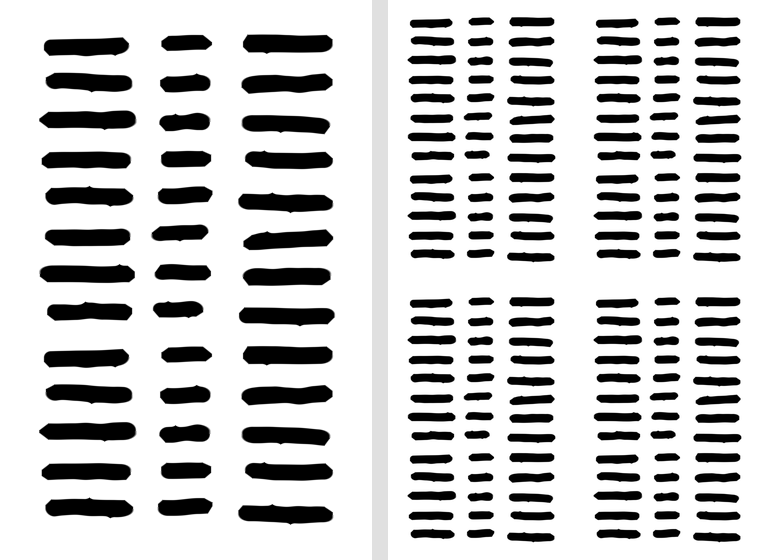
Left: one tile. Right: repeated 2 by 2.
Give the GLSL for this pattern, as a WebGL 2 fragment shader.

```glsl
#version 300 es
precision highp float;
// Three columns of thirteen black marker strokes on white paper.
// Each stroke is a bar distance function with hashed tilt, wobble, nubs and
// cut or rounded corners; its variations recur every eight rows.

uniform vec2 u_resolution;
out vec4 fragColor;

const vec3 PAPER = vec3(1.0);
const vec3 INK = vec3(0.0);

// Lengths are in canvas widths, one entry per column.
const float CANVAS_HEIGHT = 1.506;
const float TOP_MARGIN = 0.121;
const float ROWS = 13.0;
const float CYCLE_ROWS = 8.0;
const float CYCLE_HEIGHT = 0.838;
const vec3 ROW_STEP = vec3(0.1027, 0.1020, 0.1047);
const vec3 COLUMN_X = vec3(0.234, 0.503, 0.772);
const vec3 COLUMN_DRIFT = vec3(0.0002, -0.0027, 0.0004);
const vec3 HALF_LENGTH = vec3(0.114, 0.067, 0.115);
const vec3 HALF_THICKNESS = vec3(0.0222, 0.0206, 0.0222);
const vec3 BEND = vec3(0.0022, 0.0045, 0.0026);

float hash(float seed, float channel) {
    vec3 h = fract(vec3(seed, channel, seed + channel) * vec3(0.1031, 0.1137, 0.0973));
    h += dot(h, h.yzx + 33.33);
    return fract((h.x + h.y) * h.z);
}

// Signed hash in -1..1.
float jitter(float seed, float channel) {
    return 2.0 * hash(seed, channel) - 1.0;
}

// Smooth one-dimensional noise in -1..1.
float wave(float x, float seed) {
    float cell = floor(x);
    float t = x - cell;
    t = t * t * (3.0 - 2.0 * t);
    return mix(jitter(cell + 40.0, seed), jitter(cell + 41.0, seed), t);
}

// Bar corner with a straight cut.
float cutCorner(vec2 q, vec2 halfSize, vec2 cut) {
    vec2 d = q - halfSize;
    float slope = dot(d + vec2(cut.x, 0.0), normalize(cut.yx));
    return max(max(d.x, d.y), slope);
}

// Bar corner with an elliptic arc.
float roundCorner(vec2 q, vec2 halfSize, vec2 radius) {
    vec2 d = max(q - halfSize + radius, 0.0);
    return (length(d / radius) - 1.0) * radius.y;
}

// Small cusp on an edge.
float nub(float x, float center, float width, float height) {
    float t = max(0.0, 1.0 - abs(x - center) / width);
    return height * t * t;
}

float stroke(vec2 q, vec2 halfSize, float bend, float seed) {
    // Tilt and bend of the whole stroke.
    float tilt = jitter(seed, 1.0);
    q.y -= 0.05 * tilt * tilt * tilt * q.x;
    q.y -= bend * wave(q.x * 15.0 + 0.5, seed + 3.0);

    // Upper and lower edges wobble on their own.
    float side = step(0.0, q.y);
    float edge = seed + 17.0 * side;
    float rough = 0.0030 * hash(edge, 4.0);
    halfSize.y += rough * wave(q.x * 28.0, edge + 5.0);
    float nubX = 0.7 * halfSize.x * jitter(edge, 6.0);
    float nubHeight = 0.0042 * step(0.65, hash(edge, 7.0));
    halfSize.y += nub(q.x, nubX, 0.013, nubHeight);

    // Each corner is either cut or rounded.
    float corner = edge + 29.0 * step(0.0, q.x);
    vec2 cut = vec2(mix(0.012, 0.025, hash(corner, 8.0)),
                    halfSize.y * mix(0.5, 0.95, hash(corner, 9.0)));
    vec2 radius = halfSize.y * vec2(mix(0.8, 1.6, hash(corner, 10.0)),
                                    mix(0.7, 0.95, hash(corner, 16.0)));
    vec2 a = abs(q);
    float cutEnd = cutCorner(a, halfSize, cut);
    float roundEnd = roundCorner(a, halfSize, radius);
    return hash(corner, 11.0) < 0.55 ? cutEnd : roundEnd;
}

void main() {
    // Wrapped coordinates repeat the whole sheet without a seam.
    vec2 p = fract(gl_FragCoord.xy / u_resolution) * vec2(1.0, CANVAS_HEIGHT);
    float pixel = 1.0 / u_resolution.x;

    // White margins close the tile, so every stroke stays inside it.
    float fromTop = CANVAS_HEIGHT - TOP_MARGIN - p.y;
    float cycle = step(CYCLE_HEIGHT - 0.05, fromTop);
    float lastRow = min(CYCLE_ROWS, ROWS - cycle * CYCLE_ROWS) - 1.0;
    fromTop -= cycle * CYCLE_HEIGHT;

    float d = 1.0;
    for (int column = 0; column < 3; column++) {
        float row = clamp(floor(fromTop / ROW_STEP[column] + 0.5), 0.0, lastRow);
        float seed = 101.0 + row * 7.0 + float(column) * 71.0;
        vec2 center = vec2(COLUMN_X[column] + row * COLUMN_DRIFT[column],
                           -row * ROW_STEP[column]);
        center += vec2(0.006, 0.005) * vec2(jitter(seed, 12.0), jitter(seed, 13.0));
        float stretch = hash(seed, 14.0);
        vec2 halfSize = vec2(HALF_LENGTH[column] * (1.0 + 0.15 * stretch * stretch),
                             HALF_THICKNESS[column] * (1.0 + 0.05 * jitter(seed, 15.0)));
        d = min(d, stroke(vec2(p.x, -fromTop) - center, halfSize, BEND[column], seed));
    }

    float ink = 1.0 - smoothstep(-0.8 * pixel, 0.8 * pixel, d);
    fragColor = vec4(mix(PAPER, INK, ink), 1.0);
}
```
